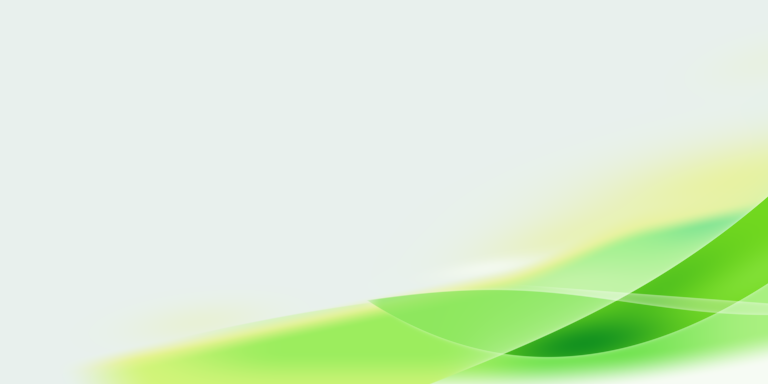
A WebGL 1 fragment shader for this background:

```glsl
precision highp float;
// Translucent green waves with yellow glows sweeping up to the right on a pale ground.
uniform vec2 u_resolution;

// Palette
const vec3 GROUND = vec3(0.908, 0.943, 0.930);
const vec3 WHITE = vec3(0.965, 0.985, 0.955);
const vec3 YELLOW = vec3(0.915, 0.950, 0.580);
const vec3 LIME = vec3(0.830, 0.960, 0.480);
const vec3 LEAF = vec3(0.610, 0.930, 0.370);
const vec3 MINT = vec3(0.640, 0.945, 0.560);
const vec3 TEAL = vec3(0.440, 0.880, 0.550);
const vec3 PALE = vec3(0.800, 0.955, 0.690);
const vec3 VIVID = vec3(0.450, 0.850, 0.120);
const vec3 DEEP = vec3(0.060, 0.560, 0.120);

// Tuning
const float RIM_WIDTH = 0.004;
const float RIM_STRENGTH = 0.35;
const float VEIL_STRENGTH = 0.30;

// Curve heights; the canvas spans x 0..2 and y 0..1
float sweepCurve(float x) {
  float t = x - 1.12;
  return 0.4 * t + 0.2 * t * t * t;
}

float bowlCurve(float x) {
  float t = x - 1.427;
  return 0.07 + t * t * (0.63 - 0.08 * t);
}

float ribbonLow(float x) {
  return 0.2125 + 0.0325 * cos((x - 1.28) * 4.36);
}

float ribbonHigh(float x) {
  return 0.262 - 0.075 * (x - 1.3);
}

float bodyTop(float x) {
  return 0.007 + 0.208 * x + 0.068 * smoothstep(1.3, 1.7, x);
}

float wingTop(float x) {
  float t = x - 0.47;
  return 0.12 + t * (0.235 - 0.1 * t);
}

// Sheared gaussian spot
float glow(vec2 p, vec2 center, vec2 size, float slope) {
  vec2 d = p - center;
  d.y -= slope * d.x;
  d /= size;
  return exp(-dot(d, d));
}

// Smooth step from 0 to 1 across a signed distance
float edge(float d, float softness) {
  return smoothstep(-softness, softness, d);
}

// Bright line just on the positive side of an edge
float rim(float d, float aa) {
  return edge(d, aa) * exp(-max(d, 0.0) / RIM_WIDTH);
}

void main() {
  vec2 p = gl_FragCoord.xy / u_resolution * vec2(2.0, 1.0);
  float aa = 1.0 / u_resolution.y;
  float x = p.x;
  float sweep = p.y - sweepCurve(x);
  float bowl = p.y - bowlCurve(x);
  float low = p.y - ribbonLow(x);
  float high = p.y - ribbonHigh(x);
  float top = bodyTop(x) - p.y;

  // Ground and distant glows
  vec3 col = GROUND;
  col = mix(col, YELLOW, 0.85 * glow(p, vec2(1.95, 0.53), vec2(0.42, 0.105), 0.17));
  col = mix(col, YELLOW, 0.50 * glow(p, vec2(1.52, 0.385), vec2(0.26, 0.065), 0.20));
  col = mix(col, YELLOW, 0.12 * glow(p, vec2(2.0, 0.84), vec2(0.16, 0.06), 0.2));
  col = mix(col, YELLOW, 0.25 * glow(p, vec2(0.52, 0.16), vec2(0.18, 0.05), 0.1));
  col = mix(col, WHITE, 0.75 * glow(p, vec2(1.27, 0.302), vec2(0.13, 0.022), 0.15));

  // Pale wing on the left
  float wing = edge(wingTop(x) - p.y, aa) * smoothstep(0.42, 0.75, x);
  wing *= 1.0 - smoothstep(0.93, 1.0, x);
  col = mix(col, PALE, 0.6 * wing);

  // Soft green body, yellow at its left tip
  vec3 body = mix(LIME, LEAF, smoothstep(0.3, 0.75, x));
  body = mix(body, MINT, smoothstep(1.15, 1.6, x));
  body = mix(body, TEAL, 0.9 * glow(p, vec2(1.87, 0.42), vec2(0.15, 0.045), 0.2));
  body = mix(body, PALE, 0.75 * edge(low, aa) * glow(p, vec2(1.5, 0.255), vec2(0.28, 0.07), 0.0));
  body = mix(body, LIME, 0.8 * (1.0 - smoothstep(-0.01, 0.085, p.y)));
  body = mix(YELLOW, body, smoothstep(0.0, 0.05, top));
  float softness = mix(0.022, 0.05, smoothstep(1.35, 1.9, x));
  float bodyMask = edge(top, softness) * smoothstep(0.16, 0.42, x + 0.6 * p.y);
  col = mix(col, body, bodyMask);

  // Lens between bowl and ribbon
  float lens = edge(bowl, aa) * edge(-low, aa) * smoothstep(0.93, 1.0, x);
  col = mix(col, vec3(0.54, 0.90, 0.37), 0.75 * lens);
  float leftSide = edge(sweep, aa);
  col = mix(col, PALE, 0.45 * leftSide * exp(-max(sweep, 0.0) / 0.06) * smoothstep(1.1, 1.3, x));

  // Right of the sweep: vivid blade above the bowl, light skirt below it
  vec3 blade = mix(VIVID, LEAF, 0.35 * glow(p, vec2(2.0, 0.3), vec2(0.2, 0.06), 0.5));
  blade = mix(blade, vec3(0.28, 0.73, 0.12), 0.7 * glow(p, vec2(1.72, 0.25), vec2(0.18, 0.07), 0.5));
  blade = mix(blade, DEEP, 0.95 * glow(p, vec2(1.52, 0.105), vec2(0.22, 0.065), 0.15));
  vec3 skirt = mix(vec3(0.45, 0.89, 0.32), vec3(0.66, 0.94, 0.50), smoothstep(1.6, 2.0, x));
  skirt = mix(skirt, LEAF, 1.0 - smoothstep(1.2, 1.45, x));
  float floorLine = 0.012 + 0.13 * pow(max(x - 1.2, 0.0), 2.0);
  skirt = mix(WHITE, skirt, edge(p.y - floorLine, 0.045));
  col = mix(col, mix(skirt, blade, edge(bowl, aa)), 1.0 - leftSide);

  // Thin veil between the ribbon curves, then bright rims
  float veil = edge(low, aa) * edge(-high, aa) * smoothstep(1.4, 1.6, x);
  col = mix(col, WHITE, VEIL_STRENGTH * veil);
  float rims = rim(low, aa) * smoothstep(1.0, 1.2, x);
  rims += rim(-high, aa) * smoothstep(1.3, 1.5, x);
  rims += rim(sweep, aa) * smoothstep(1.1, 1.3, x);
  rims += rim(-bowl, aa) * smoothstep(0.95, 1.1, x);
  col = mix(col, WHITE, RIM_STRENGTH * min(rims, 1.0));

  gl_FragColor = vec4(col, 1.0);
}
```
